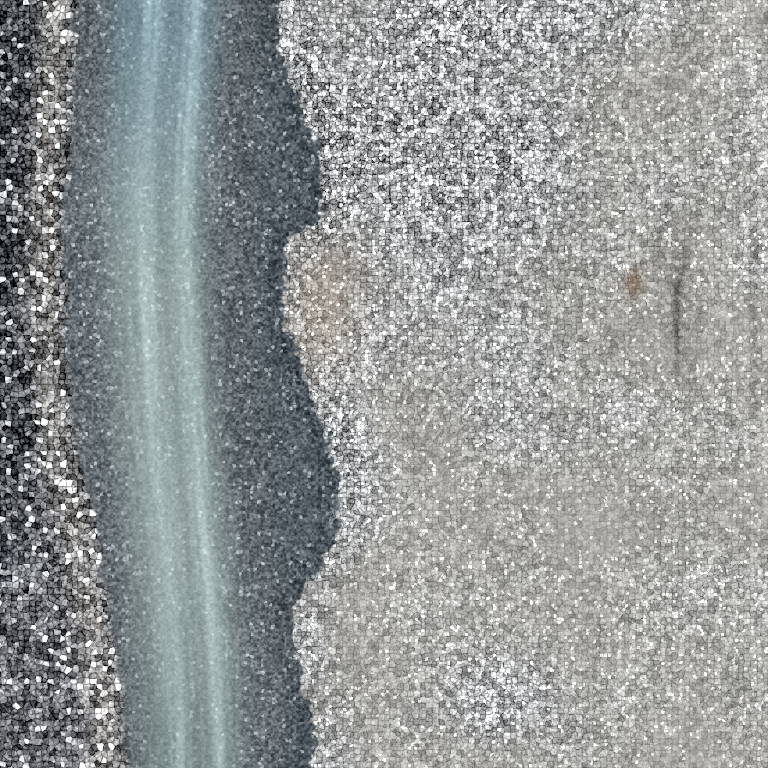
A Shadertoy shader for this texture:

```glsl
// Aerial view of a worn, wet-looking asphalt lane between dark rubble and pale gravel.

vec2 hash2(vec2 p) {
    vec3 q = fract(vec3(p.xyx) * vec3(0.1031, 0.1030, 0.0973));
    q += dot(q, q.yzx + 33.33);
    return fract((q.xx + q.yz) * q.zy);
}

float noise(vec2 p) {
    vec2 i = floor(p), f = fract(p);
    f = f * f * (3.0 - 2.0 * f);
    float low = mix(hash2(i).x, hash2(i + vec2(1, 0)).x, f.x);
    float high = mix(hash2(i + vec2(0, 1)).x, hash2(i + vec2(1, 1)).x, f.x);
    return mix(low, high, f.y);
}

float fbm(vec2 p) {
    float sum = 0.0, weight = 0.5;
    for (int i = 0; i < 4; i++) {
        sum += weight * noise(p);
        p = p * 2.03 + 17.3;
        weight *= 0.5;
    }
    return sum / 0.9375;
}

// Packed stones: x is the tone of the stone, y fades to 0 in the gaps
vec2 stones(vec2 p) {
    vec2 cell = floor(p);
    float nearest = 9.0, second = 9.0, tone = 0.0;
    for (int j = -1; j <= 1; j++)
    for (int i = -1; i <= 1; i++) {
        vec2 id = cell + vec2(i, j);
        vec2 rnd = hash2(id);
        float d = length(id + 0.15 + 0.7 * rnd - p);
        if (d < nearest) {
            second = nearest;
            nearest = d;
            tone = hash2(id + 71.7).y;
        } else second = min(second, d);
    }
    return vec2(tone, smoothstep(0.0, 0.35, second - nearest));
}

// Soft elliptical spot
float blob(vec2 p, vec2 centre, vec2 size) {
    vec2 q = (p - centre) / size;
    return exp(-dot(q, q));
}

float ridge(float x, float width) {
    return exp(-x * x / (width * width));
}

void mainImage(out vec4 fragColor, in vec2 fragCoord) {
    // x runs right, y runs down from the top edge
    vec2 p = fragCoord / iResolution.xy;
    p.y = 1.0 - p.y;
    float y = p.y;

    // Lane borders and the line between the two wheel tracks
    float leftEdge = 0.1 - 0.015 * smoothstep(0.0, 0.3, y) + 0.08 * smoothstep(0.4, 1.0, y);
    float rightEdge = 0.36 + 0.06 * smoothstep(0.0, 0.25, y) - 0.05 * smoothstep(0.26, 0.34, y)
        + 0.07 * smoothstep(0.38, 0.64, y) - 0.055 * smoothstep(0.68, 0.8, y)
        + 0.022 * smoothstep(0.83, 0.95, y);
    float middle = 0.226 - 0.012 * smoothstep(0.0, 0.25, y) + 0.045 * smoothstep(0.3, 1.0, y);
    float ragged = 0.022 * (fbm(p * 32.0) - 0.5) + 0.014 * (noise(p * 130.0) - 0.5);

    // Shared grain
    vec2 coarse = stones(p * 128.0);
    vec2 fine = stones(p * 215.0 + 40.0);
    float grit = noise(p * 390.0) - 0.5;
    float patches = fbm(p * 9.0 + 5.0) - 0.5;

    // Pale gravel: rough above, packed and warmer below
    float rough = 0.42 + 0.6 * blob(p, vec2(0.56, 0.16), vec2(0.27, 0.31))
        + 0.4 * blob(p, vec2(0.65, 0.92), vec2(0.09, 0.06))
        + 0.3 * ridge(p.x - rightEdge - 0.02, 0.035) + 0.6 * patches;
    float warm = blob(p, vec2(0.42, 0.4), vec2(0.045, 0.085));
    rough = clamp(rough - 0.25 * warm, 0.25, 1.1);
    float pebbles = 0.38 * (coarse.x - 0.5) + 0.36 * (fine.x - 0.5)
        - 0.24 * (1.0 - coarse.y) - 0.15 * (1.0 - fine.y) + 0.3 * grit;
    vec3 gravel = mix(vec3(0.685, 0.68, 0.66), vec3(0.735, 0.745, 0.75), smoothstep(0.35, 0.9, rough));
    gravel = mix(gravel, vec3(0.72, 0.68, 0.64), 0.7 * warm);
    gravel += rough * pebbles + 0.08 * patches + 0.035;
    gravel += 0.2 * smoothstep(0.87, 0.96, fine.x) * fine.y;

    // Faint long ruts, a crack and a rusty spot
    float ruts = noise(vec2(p.x * 75.0 + 2.0 * noise(p * 9.0), y * 5.0)) - 0.5;
    gravel += 0.14 * ruts * smoothstep(0.72, 0.86, p.x) * (1.0 - smoothstep(0.45, 0.7, y));
    float crackX = 0.885 + 0.015 * (noise(vec2(y * 35.0, 3.0)) - 0.5);
    gravel -= 0.22 * ridge(p.x - crackX, 0.005) * ridge(y - 0.41, 0.065);
    gravel -= vec3(0.13, 0.2, 0.24) * blob(p, vec2(0.825, 0.369), vec2(0.011, 0.017));

    // Dark rubble on the left with a lighter shoulder
    float shoulder = ridge(p.x - leftEdge + 0.027, 0.03);
    vec3 rubble = mix(vec3(0.28, 0.3, 0.32), vec3(0.45, 0.46, 0.48), smoothstep(0.5, 0.85, y));
    rubble = mix(rubble, vec3(0.61, 0.6, 0.59), 0.8 * shoulder);
    rubble += 0.48 * (coarse.x - 0.5) + 0.25 * (fine.x - 0.5) - 0.2 * (1.0 - coarse.y) + 0.3 * grit + 0.06;
    rubble += 0.28 * smoothstep(0.83, 0.95, coarse.x) * coarse.y;

    // Asphalt with a bluish worn band and two bright wheel tracks
    float across = p.x - middle;
    float band = smoothstep(-0.11, -0.045, across) * (1.0 - smoothstep(0.025, 0.085, across));
    float tracks = ridge(across + 0.026, 0.014) + ridge(across - 0.026, 0.014);
    float wear = noise(vec2(across * 190.0, y * 7.0)) - 0.5;
    vec3 asphalt = mix(vec3(0.4, 0.43, 0.45), vec3(0.35, 0.385, 0.41), smoothstep(0.05, 0.17, across));
    vec3 worn = mix(vec3(0.48, 0.57, 0.61), vec3(0.55, 0.61, 0.61), smoothstep(0.0, 0.4, y));
    worn -= 0.07 * smoothstep(0.75, 1.0, y);
    asphalt = mix(asphalt, worn, band);
    asphalt += vec3(0.15, 0.165, 0.16) * tracks * (0.85 + 0.5 * wear) + 0.05 * wear * band;
    float speckle = 0.17 * (fine.x - 0.5) + 0.24 * grit;
    speckle += 0.22 * smoothstep(0.9, 0.98, fine.x) * fine.y;
    asphalt += speckle * mix(1.0, 0.38, band) + 0.06 * patches;
    asphalt -= 0.06 * ridge(p.x - rightEdge + 0.012, 0.018);

    // Join the three surfaces
    vec3 colour = mix(rubble, asphalt, smoothstep(-0.004, 0.004, p.x - leftEdge + 0.7 * ragged));
    colour = mix(colour, gravel, smoothstep(-0.003, 0.003, p.x - rightEdge + ragged));
    fragColor = vec4(clamp(colour, 0.0, 1.0), 1.0);
}
```
